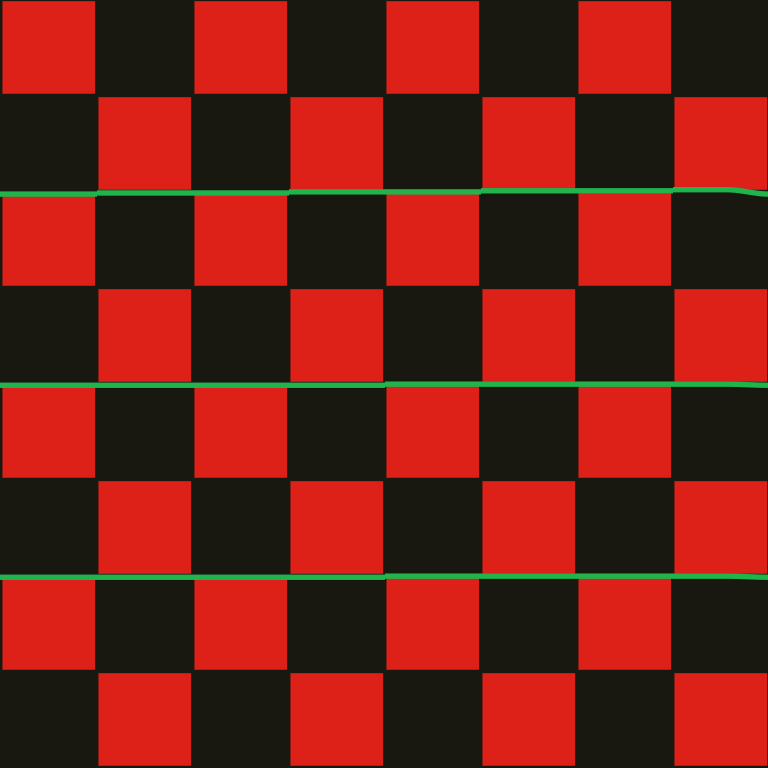
Write a Shadertoy shader that draws this pattern.

```glsl
// An 8 by 8 checkerboard of red squares on near-black, ruled with three thin
// green lines. Squares are box distances in repeated cells; each line climbs
// in small steps at cell borders and eases back to its start at the wrap.

#define CELLS 8.0
#define SQUARE_HALF 0.4823            // half side of a square, in cells
#define SHIFT vec2(0.0010, 0.0007)    // offset of the grid
#define LINE_GAP 0.25                 // spacing of the green lines
#define LINE_HALF 0.0035              // half thickness of a line
#define LINE_STEP 0.00143             // rise of a line at each step
#define EASE_START 0.945              // where a line begins its return
#define DARK vec3(0.094, 0.094, 0.063)
#define RED vec3(0.871, 0.129, 0.094)
#define GREEN vec3(0.125, 0.706, 0.302)

// Coverage of a shape from its signed distance, over one pixel
float coverage(float dist, float pixel) {
    return clamp(0.5 - dist / pixel, 0.0, 1.0);
}

// Signed distance to the square in the current cell
float squareDistance(vec2 p) {
    vec2 q = abs(fract(p * CELLS) - 0.5) - SQUARE_HALF;
    float dist = length(max(q, 0.0)) + min(max(q.x, q.y), 0.0);
    return dist / CELLS;
}

// Height of a stepped line; the top one climbs faster than the others
float lineHeight(float index, float x) {
    float rate = index > 2.5 ? 0.5 : 0.125;
    float climb = floor(floor(x * CELLS) * rate + 0.5);
    climb *= 1.0 - smoothstep(EASE_START, 1.0, x);
    return index * LINE_GAP + LINE_STEP * (climb - 0.9 - 2.0 * rate);
}

void mainImage(out vec4 fragColor, in vec2 fragCoord) {
    vec2 uv = fragCoord / iResolution.xy;
    float pixel = 1.0 / min(iResolution.x, iResolution.y);
    vec2 p = fract(uv - SHIFT);

    // Checkerboard
    vec2 cell = floor(p * CELLS);
    float isRed = mod(cell.x + cell.y, 2.0);
    vec3 color = mix(DARK, RED, isRed * coverage(squareDistance(p), pixel));

    // Green lines
    for (float i = 1.0; i < 3.5; i++) {
        float dist = abs(uv.y - lineHeight(i, p.x)) - LINE_HALF;
        color = mix(color, GREEN, coverage(dist, pixel));
    }

    fragColor = vec4(color, 1.0);
}
```
